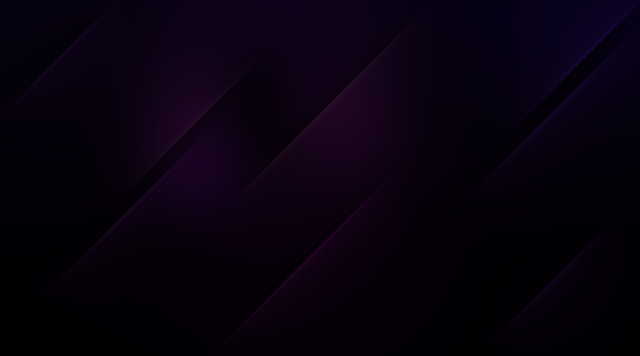
Write a WebGL 1 fragment shader that draws this background.

```glsl
precision highp float;
// Dark violet backdrop with soft glows and diagonal lit slits.
uniform vec2 u_resolution;

// Round soft glow with separate horizontal and vertical radii.
float glow(vec2 p, vec2 centre, vec2 radius) {
  vec2 d = (p - centre) / radius;
  return exp(-dot(d, d));
}

// Diagonal edge: lit on one side, shaded on the other, tapering at both ends.
// side is 1.0 when the light falls to the lower right, -1.0 to the upper left.
void streak(inout vec3 color, vec2 p, vec2 middle, float halfLength, float side, vec3 tint) {
  vec2 d = p - middle;
  float along = (d.x + d.y) * 0.7071 / halfLength;
  float across = (d.x - d.y) * 0.7071 * side;
  float taper = pow(max(1.0 - along * along, 0.0), 1.4);
  float softness = max(0.0015, 0.7 / u_resolution.y);
  float lit = smoothstep(-softness, softness, across);
  float reach = max(across, 0.0);
  float shade = (1.0 - lit) * exp(min(across, 0.0) / 0.035);
  color *= 1.0 - 0.55 * taper * shade;
  color += tint * taper * lit * (0.65 * exp(-reach / 0.005) + 0.3 * exp(-reach / 0.07));
}

void main() {
  vec2 p = gl_FragCoord.xy / u_resolution.y;
  // Stretch x so the layout always spans the full width.
  p.x *= 1.803 * u_resolution.y / u_resolution.x;

  // Vertical fade from near black to deep indigo
  vec3 color = mix(vec3(0.010, 0.0, 0.016), vec3(0.022, 0.004, 0.055), smoothstep(0.2, 1.0, p.y));

  // Ambient glows
  color += vec3(0.060, 0.010, 0.055) * glow(p, vec2(0.53, 0.68), vec2(0.15, 0.20));
  color += vec3(0.040, 0.004, 0.060) * glow(p, vec2(0.57, 0.51), vec2(0.15, 0.14));
  color += vec3(0.068, 0.010, 0.060) * glow(p, vec2(0.98, 0.66), vec2(0.17, 0.20));
  color += vec3(0.035, 0.003, 0.045) * glow(p, vec2(0.78, 1.02), vec2(0.36, 0.22));
  color += vec3(0.025, 0.000, 0.030) * glow(p, vec2(0.85, 0.40), vec2(0.32, 0.32));
  color += vec3(0.008, 0.001, 0.055) * glow(p, vec2(1.68, 0.96), vec2(0.34, 0.24));

  // Darker hollow between the two violet glows
  color *= 1.0 - 0.45 * glow(p, vec2(0.73, 0.69), vec2(0.09, 0.14));

  // Left group
  streak(color, p, vec2(0.164, 0.836), 0.25, 1.0, vec3(0.085, 0.025, 0.110));
  streak(color, p, vec2(0.535, 0.638), 0.31, -1.0, vec3(0.100, 0.035, 0.080));
  streak(color, p, vec2(0.352, 0.399), 0.33, 1.0, vec3(0.120, 0.025, 0.160));

  // Centre pair
  streak(color, p, vec2(0.913, 0.692), 0.41, 1.0, vec3(0.125, 0.065, 0.080));
  streak(color, p, vec2(0.860, 0.268), 0.38, 1.0, vec3(0.160, 0.020, 0.160));

  // Right group
  streak(color, p, vec2(1.640, 0.830), 0.32, -1.0, vec3(0.090, 0.035, 0.200));
  streak(color, p, vec2(1.554, 0.683), 0.36, 1.0, vec3(0.100, 0.020, 0.170));
  streak(color, p, vec2(1.554, 0.211), 0.25, 1.0, vec3(0.075, 0.025, 0.160));

  gl_FragColor = vec4(color, 1.0);
}
```
